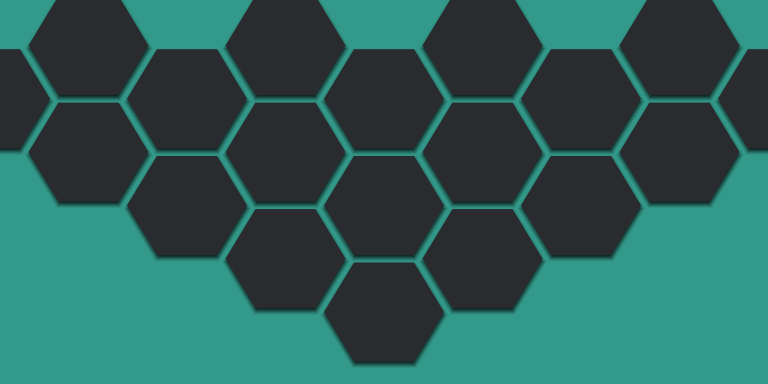
Give the GLSL for this background, as a Shadertoy shader.

```glsl
// Dark hexagon tiles with soft drop shadows, hanging in a wedge over flat teal.

#define TEAL vec3(0.20, 0.60, 0.54)
#define CHARCOAL vec3(0.165, 0.170, 0.180)
#define COLUMN_STEP 0.2565
#define ROW_STEP 0.2776
#define FIRST_ROW 0.7427
#define HEX_HALF vec2(0.1563, 0.1290)
#define SHADOW_OFFSET vec2(0.0010, -0.0080)
#define SHADOW_BLUR 0.0115
#define SHADOW_STRENGTH 0.82

// Signed distance to a flat-topped hexagon whose top side is half its width.
float hexDistance(vec2 p) {
    p = abs(p);
    vec2 slantNormal = normalize(vec2(HEX_HALF.y, 0.5 * HEX_HALF.x));
    float slant = dot(p - vec2(HEX_HALF.x, 0.0), slantNormal);
    return max(p.y - HEX_HALF.y, slant);
}

void mainImage(out vec4 fragColor, in vec2 fragCoord) {
    // Heights run from 0 to 1; x is measured from the centre line.
    vec2 p = vec2(fragCoord.x - 0.5 * iResolution.x, fragCoord.y) / iResolution.y;
    float pixel = 1.0 / iResolution.y;

    float light = 1.0;
    float nearest = 1.0;

    // Columns shorten in pairs away from the centre; odd ones sit half a row up.
    for (int column = -4; column <= 4; column++) {
        int side = abs(column);
        int rows = 3 - side / 2;
        float lift = 0.5 * ROW_STEP * float(side % 2);
        for (int row = 0; row < rows; row++) {
            vec2 center = vec2(float(column) * COLUMN_STEP,
                               FIRST_ROW + lift - float(row) * ROW_STEP);
            vec2 q = p - center;
            nearest = min(nearest, hexDistance(q));

            float shadowDistance = hexDistance(q - SHADOW_OFFSET);
            float shadow = 1.0 - smoothstep(-SHADOW_BLUR, SHADOW_BLUR, shadowDistance);
            light *= 1.0 - SHADOW_STRENGTH * shadow;
        }
    }

    // Tiles lie above every shadow.
    float tile = 1.0 - smoothstep(-0.5 * pixel, 0.5 * pixel, nearest);
    vec3 color = mix(TEAL * light, CHARCOAL, tile);
    fragColor = vec4(color, 1.0);
}
```
